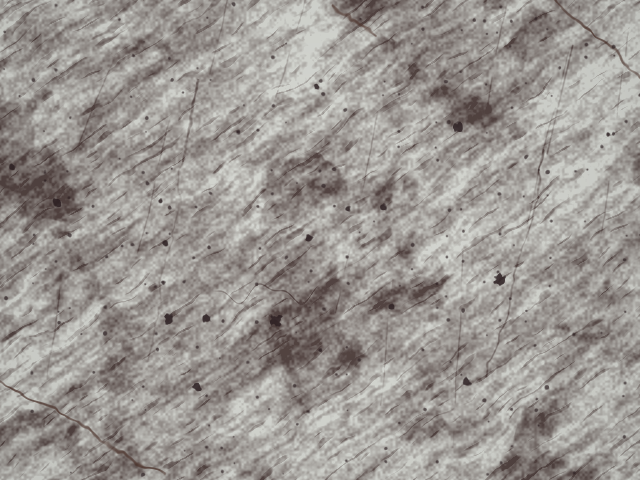
A WebGL 1 fragment shader for this texture:

```glsl
precision highp float;
// Thin section of weathered pale stone: diagonal streaks and grain from stretched
// noise, mauve blotches from thresholded fbm, steep scratches and rusty cracks from
// warped segment distances, and dark specks scattered over a jittered grid.
uniform vec2 u_resolution;

float hash(vec2 p) {
  vec3 q = fract(vec3(p.xyx) * 0.1031);
  q += dot(q, q.yzx + 33.33);
  return fract((q.x + q.y) * q.z);
}

float noise(vec2 p) {
  vec2 i = floor(p), f = fract(p);
  f = f * f * (3.0 - 2.0 * f);
  return mix(mix(hash(i), hash(i + vec2(1, 0)), f.x),
             mix(hash(i + vec2(0, 1)), hash(i + vec2(1, 1)), f.x), f.y);
}

float fbm(vec2 p) {
  float sum = 0.0, amp = 0.5;
  for (int i = 0; i < 5; i++) {
    sum += amp * noise(p);
    p = mat2(1.6, 1.2, -1.2, 1.6) * p + 17.3;
    amp *= 0.5;
  }
  return sum / 0.97;
}

// Coordinates along and across a direction
vec2 along(vec2 p, float angle) {
  vec2 dir = vec2(cos(angle), sin(angle));
  return vec2(dot(p, dir), dot(p, vec2(-dir.y, dir.x)));
}

// Soft-edged segment from a to b
float crack(vec2 p, vec2 a, vec2 b, float width) {
  vec2 pa = p - a, ba = b - a;
  float t = clamp(dot(pa, ba) / dot(ba, ba), 0.0, 1.0);
  float edge = 1.0 / u_resolution.y;
  return 1.0 - smoothstep(width - edge, width + edge, length(pa - ba * t));
}

// Irregular dots, one possible per grid cell
float specks(vec2 p, float cells, float chance) {
  vec2 q = p * cells, id = floor(q);
  float pick = hash(id + 5.7);
  vec2 centre = 0.3 + 0.4 * vec2(hash(id + 31.1), hash(id + 62.9));
  float radius = mix(0.05, 0.15, hash(id + 91.3));
  radius *= 0.6 + 0.8 * noise(p * 170.0);
  float edge = cells / u_resolution.y;
  float dist = length(fract(q) - centre);
  return step(pick, chance) * (1.0 - smoothstep(radius - edge, radius + edge, dist));
}

void main() {
  vec2 p = gl_FragCoord.xy / u_resolution.y;
  float aspect = u_resolution.x / u_resolution.y;
  vec2 wobble = vec2(fbm(p * 9.0), fbm(p * 9.0 + 40.0)) - 0.5;
  vec2 rough = p + 0.035 * wobble + 0.006 * (noise(p * 70.0) - 0.5);

  // Diagonal streaks, broad stains and fine grain
  vec2 s = along(p + 0.04 * wobble, 0.62);
  float stain = 0.22;
  stain += 1.0 * (fbm(s * vec2(8.0, 30.0)) - 0.5);
  stain += 0.5 * (noise(s * vec2(28.0, 120.0) + 9.0) - 0.5);
  stain += 0.7 * (fbm(p * 3.2 + 21.0) - 0.5);
  stain += 0.42 * (noise(p * 190.0) - 0.5) + 0.25 * (noise(p * 95.0 + 7.0) - 0.5);

  // Thin dark dashes within the streaks
  float dash = noise(s * vec2(20.0, 150.0) + 60.0);
  stain += 0.4 * smoothstep(0.76, 0.92, dash);

  // Mauve blotches with ragged edges
  float blotch = smoothstep(0.6, 0.7, fbm(p * 8.0 + 3.0 + 0.8 * wobble));
  float cap = 1.0 - smoothstep(0.02, 0.07, length((rough - vec2(0.75, 1.0)) * vec2(0.7, 1.0)));
  stain += blotch * (0.25 + 0.35 * noise(p * 60.0)) + 0.7 * cap;

  // Steep faint scratches, broken along their length
  float scratch = 0.0;
  for (int i = 0; i < 11; i++) {
    float k = float(i);
    vec2 foot = vec2(aspect * (k + hash(vec2(k, 3.0))) / 11.0, hash(vec2(k, 8.0)) * 0.8);
    vec2 rise = vec2(0.13 * hash(vec2(k, 14.0)), 0.25 + 0.3 * hash(vec2(k, 19.0)));
    float broken = smoothstep(0.3, 0.6, noise(p * vec2(8.0, 22.0) + k * 7.0));
    scratch += broken * crack(p + 0.012 * wobble, foot, foot + rise, 0.0013);
  }
  stain += 0.35 * min(scratch, 1.0);

  // Long fractures and rusty corner cracks
  float fracture = crack(rough, vec2(1.02, 0.22), vec2(1.14, 0.68), 0.0017);
  fracture += crack(p, vec2(1.14, 0.68), vec2(1.193, 0.905), 0.0016);
  fracture += crack(rough, vec2(0.385, 0.67), vec2(0.42, 0.84), 0.0026);
  fracture += 0.5 * crack(rough, vec2(0.31, 0.25), vec2(0.385, 0.67), 0.0018);
  fracture *= 0.35 + 0.65 * noise(p * 30.0);
  float rust = crack(rough, vec2(-0.02, 0.23), vec2(0.34, 0.0), 0.0028);
  rust += crack(rough, vec2(1.15, 1.01), vec2(aspect + 0.02, 0.82), 0.0028);
  rust += crack(rough, vec2(0.69, 0.99), vec2(0.78, 0.92), 0.0025);
  rust = min(rust, 1.0) * (0.5 + 0.5 * noise(p * 40.0));

  // Loose curled hair
  float curl = 0.39 + 0.016 * sin(p.x * 48.0) + 0.008 * sin(p.x * 97.0);
  float hair = 1.0 - smoothstep(0.0004, 0.0028, abs(p.y - curl));
  hair *= smoothstep(0.44, 0.46, p.x) * (1.0 - smoothstep(0.65, 0.67, p.x));
  stain += 0.65 * min(fracture, 1.0) + 0.4 * hair;

  // Stone colours, then rust, specks and darker corners
  vec3 pale = vec3(0.75, 0.75, 0.73), mauve = vec3(0.37, 0.32, 0.31);
  vec3 colour = mix(pale, mauve, clamp(stain, -0.15, 1.15));
  colour = mix(colour, vec3(0.3, 0.2, 0.17), 0.85 * rust);
  float dots = max(specks(p, 13.0, 0.11), 0.8 * specks(p + 3.0, 38.0, 0.12));
  colour = mix(colour, vec3(0.17, 0.12, 0.13), 0.85 * dots);
  vec2 fromCentre = p - vec2(0.5 * aspect, 0.5);
  colour *= 1.03 - 0.14 * dot(fromCentre, fromCentre);
  gl_FragColor = vec4(colour, 1.0);
}
```
